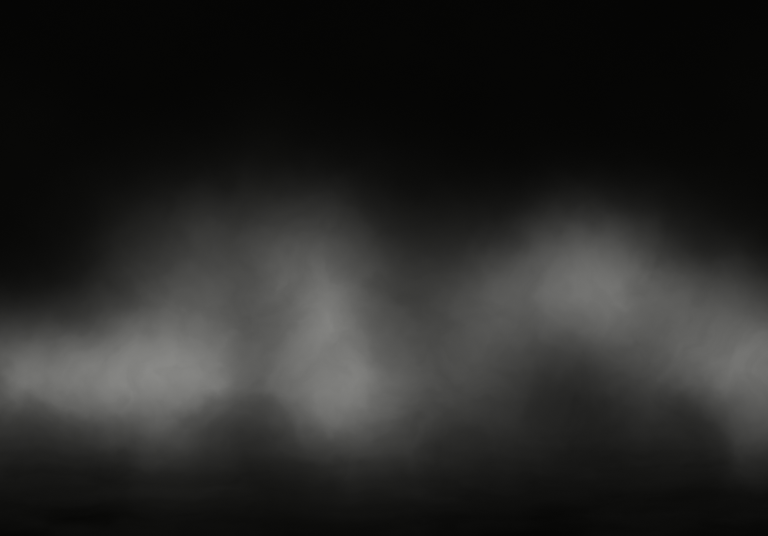
A Shadertoy shader for this background:

```glsl
// Pale grey mist drifting low over a dark floor, under a near-black backdrop.
// Soft elliptical puffs are summed into a density, bent and mottled by fractal
// noise; wide flattened noise streaks suggest the ground below.

#define WARP 0.045          // how far noise bends the puff outlines
#define MOTTLE 0.34         // strength of the cloudy variation
#define CLOUD_SCALE 7.0     // cells of cloud noise per canvas height
#define FLOOR_LEVEL 0.21    // height of the haze lying on the floor
#define FLOOR_HAZE 0.085    // brightness of that haze
#define STREAKS 0.045       // brightness of the ground streaks
#define BACKDROP vec3(0.027, 0.027, 0.023)
#define MIST_TINT vec3(1.0, 1.0, 0.99)

const int PUFFS = 12;

// Centre (xy) and radii (zw), as fractions of the canvas.
const vec4 puffShape[PUFFS] = vec4[PUFFS](
    vec4(0.02, 0.31, 0.12, 0.105), vec4(0.16, 0.31, 0.12, 0.11),
    vec4(0.24, 0.36, 0.10, 0.18),  vec4(0.28, 0.29, 0.05, 0.08),
    vec4(0.42, 0.42, 0.09, 0.17),  vec4(0.46, 0.26, 0.09, 0.12),
    vec4(0.31, 0.55, 0.16, 0.13),  vec4(0.60, 0.35, 0.10, 0.17),
    vec4(0.68, 0.44, 0.10, 0.12),  vec4(0.78, 0.48, 0.10, 0.12),
    vec4(0.88, 0.38, 0.11, 0.13),  vec4(1.00, 0.32, 0.09, 0.14));

const float puffGlow[PUFFS] = float[PUFFS](
    0.27, 0.18, 0.27, 0.08, 0.31, 0.25, 0.09, 0.18, 0.14, 0.27, 0.25, 0.30);

float hash(vec2 cell) {
    vec3 q = fract(vec3(cell.xyx) * 0.1031);
    q += dot(q, q.yzx + 33.33);
    return fract((q.x + q.y) * q.z);
}

float valueNoise(vec2 p) {
    vec2 cell = floor(p), f = fract(p);
    f = f * f * f * (f * (f * 6.0 - 15.0) + 10.0);
    float low = mix(hash(cell), hash(cell + vec2(1, 0)), f.x);
    float high = mix(hash(cell + vec2(0, 1)), hash(cell + vec2(1, 1)), f.x);
    return mix(low, high, f.y);
}

// Fractal noise, centred on zero.
float fbm(vec2 p) {
    float sum = 0.0, amplitude = 0.5;
    for (int i = 0; i < 5; i++) {
        sum += amplitude * (valueNoise(p) - 0.5);
        p = mat2(1.6, 1.2, -1.2, 1.6) * p + 17.3;
        amplitude *= 0.5;
    }
    return sum;
}

// Elliptical Gaussian falloff.
float puff(vec2 p, vec2 centre, vec2 radii) {
    vec2 d = (p - centre) / radii;
    return exp(-dot(d, d));
}

float mistDensity(vec2 uv) {
    float density = 0.055 * puff(uv, vec2(0.5, 0.45), vec2(0.35, 0.17));
    for (int i = 0; i < PUFFS; i++)
        density += puffGlow[i] * puff(uv, puffShape[i].xy, puffShape[i].zw);
    // Darker hollows between the banks.
    density -= 0.05 * puff(uv, vec2(0.92, 0.23), vec2(0.06, 0.06));
    density -= 0.03 * puff(uv, vec2(0.71, 0.25), vec2(0.08, 0.07));
    return max(density, 0.0);
}

void mainImage(out vec4 fragColor, in vec2 fragCoord) {
    vec2 uv = fragCoord / iResolution.xy;
    vec2 p = fragCoord / iResolution.y;

    // Bend the mist with two independent noise fields.
    vec2 bend = vec2(fbm(p * CLOUD_SCALE), fbm(p * CLOUD_SCALE + 41.7));
    float cloud = fbm(p * CLOUD_SCALE * 1.3 + bend * 1.5 + 9.2);
    float mist = mistDensity(uv + WARP * bend) * (1.0 + MOTTLE * cloud);

    // Haze and flattened streaks near the ground.
    float height = (uv.y - FLOOR_LEVEL) / 0.12;
    float haze = FLOOR_HAZE * exp(-height * height);
    float streak = fbm(vec2(p.x * 5.0, p.y * 26.0) + bend);
    float ground = 1.0 - smoothstep(0.12, 0.26, uv.y);
    mist += haze * (1.0 + 0.6 * cloud);
    mist += STREAKS * ground * (streak + 0.1);

    // Faint blotches keep the dark backdrop from looking flat.
    vec3 color = BACKDROP * (1.0 + 0.6 * fbm(p * 4.0 + 63.0));
    color *= mix(1.0, 0.75, smoothstep(0.6, 1.0, uv.y));
    color += MIST_TINT * mist;

    float grain = (hash(floor(fragCoord)) - 0.5) / 255.0;
    fragColor = vec4(clamp(color + grain, 0.0, 1.0), 1.0);
}
```
